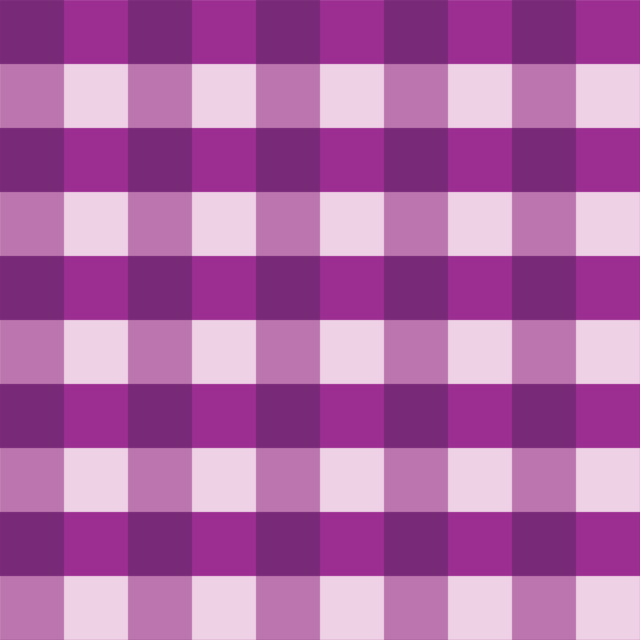
Write a Shadertoy shader that draws this pattern.

```glsl
// Purple gingham check: five vertical and five horizontal bands, crossing in a darker tone.
#define REPEATS 5.0
#define BAND_SHARE 0.5
#define EDGE_WIDTH 0.002
#define GROUND vec3(0.935, 0.82, 0.897)
#define VERTICAL_BAND vec3(0.74, 0.46, 0.69)
#define HORIZONTAL_BAND vec3(0.61, 0.18, 0.57)
#define CROSSING vec3(0.47, 0.16, 0.47)

// Coverage of a band that starts each repeat; edge is in canvas units.
float bandCoverage(float position, float edge) {
    float offset = fract(position * REPEATS - 0.5 * BAND_SHARE + 0.5) - 0.5;
    float signedDistance = (abs(offset) - 0.5 * BAND_SHARE) / REPEATS;
    return clamp(0.5 - signedDistance / edge, 0.0, 1.0);
}

void mainImage(out vec4 fragColor, in vec2 fragCoord) {
    vec2 uv = fragCoord / iResolution.y;
    float edge = max(EDGE_WIDTH, 1.0 / iResolution.y);

    // Vertical bands start at the left, horizontal bands at the top.
    float vertical = bandCoverage(uv.x, edge);
    float horizontal = bandCoverage(1.0 - uv.y, edge);

    // Blend the four tones of the weave.
    vec3 paleRow = mix(GROUND, VERTICAL_BAND, vertical);
    vec3 deepRow = mix(HORIZONTAL_BAND, CROSSING, vertical);
    fragColor = vec4(mix(paleRow, deepRow, horizontal), 1.0);
}
```
